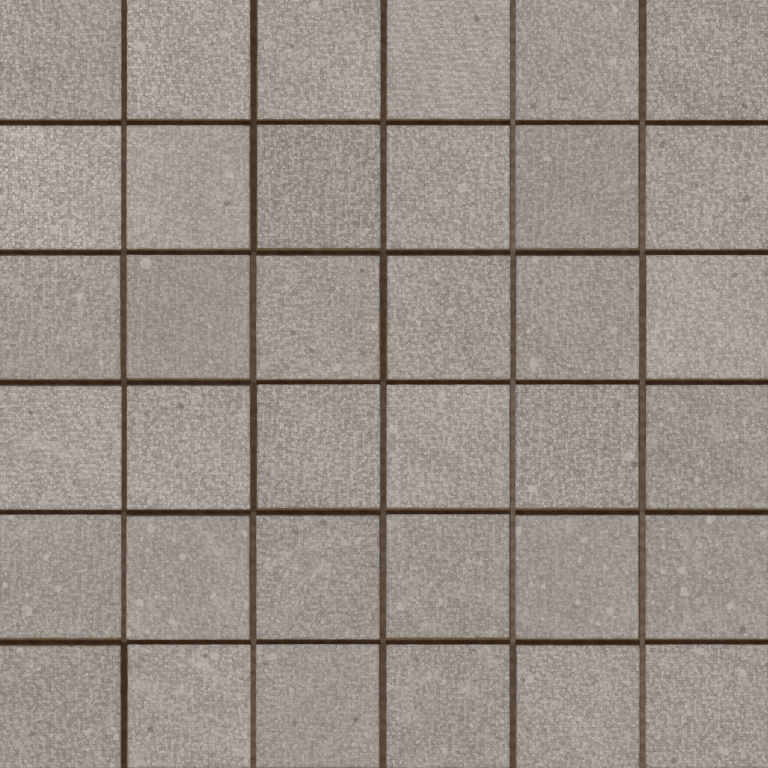
Give the GLSL for this texture, as a Shadertoy shader.

```glsl
const vec2 PITCH = vec2(0.1687, 0.1691);
const vec2 FIRST_JOINT = vec2(0.1615, 0.1643);
const float HALF_TILE = 0.475;

const vec3 STONE = vec3(0.625, 0.594, 0.568);
const vec3 PALE = vec3(0.755, 0.735, 0.705);
const vec3 PIT = vec3(0.43, 0.40, 0.37);
const vec3 GROUT = vec3(0.47, 0.41, 0.37);
const vec3 BEVEL = vec3(0.40, 0.33, 0.25);
const vec3 SHADOW = vec3(0.20, 0.14, 0.10);

vec2 hash2(vec2 p) {
    vec2 q = vec2(dot(p, vec2(127.1, 311.7)), dot(p, vec2(269.5, 183.3)));
    return fract(sin(q) * 43758.5);
}

// Cellular noise: distance to the nearest point, then two random values of it
vec3 cellular(vec2 p) {
    vec2 cell = floor(p);
    vec3 nearest = vec3(9.0, 0.0, 0.0);
    for (int y = -1; y <= 1; y++) {
        for (int x = -1; x <= 1; x++) {
            vec2 id = cell + vec2(x, y);
            float dist = length(id + 0.15 + 0.7 * hash2(id) - p);
            if (dist < nearest.x) nearest = vec3(dist, hash2(id + 71.3));
        }
    }
    return nearest;
}

// Layered sines, roughly -1 to 1
float waves(vec2 p) {
    float sum = 0.0, amp = 0.45;
    for (int i = 0; i < 5; i++) {
        p = mat2(0.8, 0.6, -0.6, 0.8) * p * 1.75 + 1.3;
        sum += amp * sin(p.x + 1.6 * sin(p.y));
        amp *= 0.68;
    }
    return sum;
}

// Irregular spots; density is the fraction of cells that hold one
float spots(vec2 p, float density, float radius) {
    vec2 warp = 0.10 * vec2(waves(p * 2.0), waves(p.yx * 2.0 + 5.0));
    vec3 c = cellular(p + warp);
    float size = radius * (0.35 + 0.65 * c.z);
    return step(c.y, density) * smoothstep(size, size * 0.55, c.x);
}

float boxDistance(vec2 p, vec2 halfSize, float corner) {
    vec2 q = abs(p) - halfSize + corner;
    return length(max(q, 0.0)) + min(max(q.x, q.y), 0.0) - corner;
}

vec3 stoneColor(vec2 uv, vec2 tile) {
    vec2 tone = hash2(tile + 13.7);
    vec2 wear = hash2(tile + 41.9);
    vec2 shifted = uv + tone * 7.0;
    float worn = mix(0.25, 1.0, smoothstep(0.72, 0.30, uv.y)) * (0.4 + 0.6 * wear.x);
    float rough = smoothstep(0.3, 0.0, uv.x) * smoothstep(0.45, 0.75, uv.y);

    // Tile tone, clouds and fine grain
    float cloud = waves(shifted * 11.0);
    vec3 fine = cellular(shifted * 260.0);
    float grain = (fine.y - 0.5) * 0.10 + (0.42 - fine.x) * 0.09;
    grain += (cellular(shifted * 125.0).y - 0.5) * 0.03;
    vec3 color = STONE + (tone.x - 0.5) * 0.045 + cloud * 0.014;
    color += grain * (0.9 + 0.5 * wear.y + 0.5 * rough) + 0.02 * rough;

    // Pale flakes, scuffed patches and hairline scratches
    float flakes = max(spots(shifted * 32.0, 0.24 * worn, 0.25),
                       spots(shifted * 85.0, 0.20 * worn, 0.32));
    float scuff = smoothstep(0.35, 1.1, waves(shifted * 24.0 + 9.0)) * worn;
    float vein = smoothstep(0.07, 0.0, abs(waves(shifted * 9.0 + 3.0)));
    vein *= smoothstep(0.2, 0.8, waves(shifted * 17.0 + 20.0)) * worn;
    color = mix(color, PALE, max(flakes * 0.6, max(scuff * 0.45, vein * 0.4)));

    // Sparse dark pits
    return mix(color, PIT, 0.55 * spots(shifted * 38.0 + 60.0, 0.035, 0.22));
}

vec3 jointColor(vec2 p, vec2 uv) {
    vec2 joint = round(p);
    vec2 offset = p - joint;
    float mottling = 0.025 * waves(uv * 90.0);

    // Upright joints: mesh-backed grout, deeper toward the left
    float depth = 0.85 - 0.75 * uv.x + 0.5 * (hash2(vec2(joint.x, floor(p.y))).x - 0.5);
    float mesh = 0.03 * sin(uv.y * 390.0);
    float side = smoothstep(-0.006, -0.024, offset.x);
    vec3 upright = mix(GROUT + mesh, SHADOW, clamp(max(depth, side * 0.75), 0.0, 0.85));

    // Level joints: brown tile edge above a deep shadow
    vec3 level = mix(SHADOW, BEVEL, smoothstep(0.006, 0.022, offset.y));
    level = mix(level, GROUT, 0.5 * smoothstep(-0.012, -0.028, offset.y));

    return mix(upright, level, smoothstep(0.012, 0.030, abs(offset.x))) + mottling;
}

void mainImage(out vec4 fragColor, in vec2 fragCoord) {
    vec2 uv = fragCoord / iResolution.xy;
    vec2 p = (uv - FIRST_JOINT) / PITCH;
    vec2 tile = floor(p);

    // Each tile sits slightly off the grid and has a faintly uneven edge
    vec2 local = p - tile - 0.5 - (hash2(tile) - 0.5) * 0.014;
    float edge = boxDistance(local, vec2(HALF_TILE), 0.014) + 0.002 * waves(uv * 70.0);
    float soft = max(0.006, 0.8 / (iResolution.y * PITCH.y));
    float cover = smoothstep(soft, -soft, edge);

    vec3 stone = stoneColor(uv, tile) * (1.0 - 0.08 * smoothstep(-0.025, 0.0, edge));
    fragColor = vec4(mix(jointColor(p, uv), stone, cover), 1.0);
}
```
